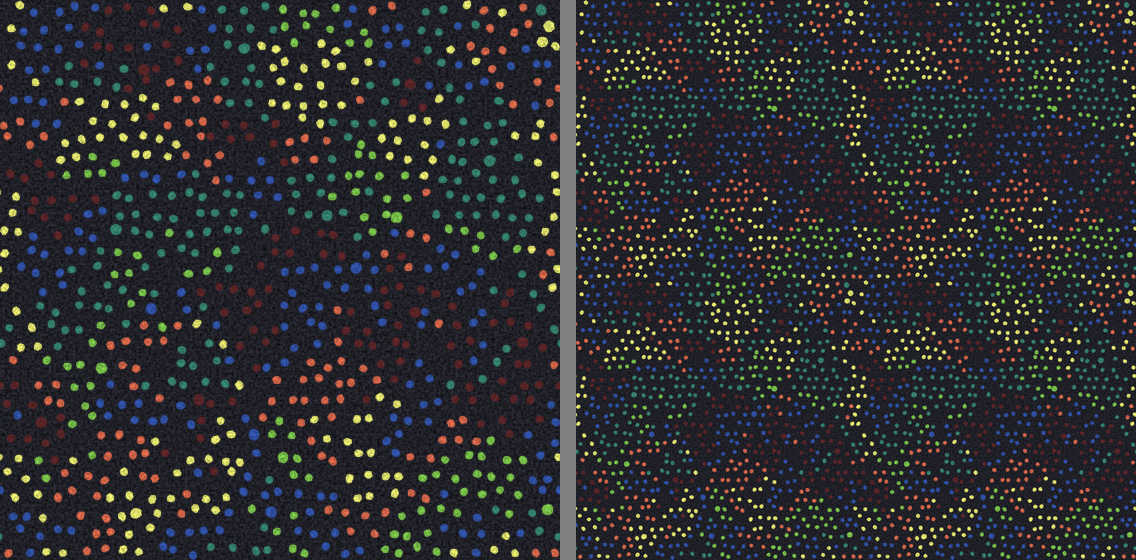
Left, the tile; right, the same tile 2 across and 2 down.
Reproduce this pattern procedurally as a three.js fragment shader.

```glsl
varying vec2 vUv;

const float DOTS = 30.0;    // dot cells per side, even so staggered rows wrap
const float PATCHES = 10.0; // colour patches per side

const vec3 GROUND = vec3(0.122, 0.122, 0.152);
const vec3 YELLOW = vec3(0.87, 0.88, 0.42);
const vec3 ORANGE = vec3(0.82, 0.39, 0.28);
const vec3 MAROON = vec3(0.35, 0.14, 0.15);
const vec3 BLUE = vec3(0.18, 0.31, 0.64);
const vec3 TEAL = vec3(0.20, 0.50, 0.42);
const vec3 GREEN = vec3(0.46, 0.74, 0.28);

vec2 hash2(vec2 p, float seed) {
  vec3 q = fract(vec3(p.xyx + seed) * vec3(0.1031, 0.1030, 0.0973));
  q += dot(q, q.yzx + 33.33);
  return fract((q.xx + q.yz) * q.zy);
}

vec2 gradientAt(vec2 cell, float period, float seed) {
  float angle = 6.2832 * hash2(mod(cell, period), seed).x;
  return vec2(cos(angle), sin(angle));
}

// Gradient noise that wraps after a whole number of cells
float wrapNoise(vec2 uv, float period, float seed) {
  vec2 p = uv * period;
  vec2 i = floor(p);
  vec2 f = p - i;
  vec2 w = f * f * f * (f * (f * 6.0 - 15.0) + 10.0);
  vec2 e = vec2(1.0, 0.0);
  float a = dot(gradientAt(i, period, seed), f);
  float b = dot(gradientAt(i + e.xy, period, seed), f - e.xy);
  float c = dot(gradientAt(i + e.yx, period, seed), f - e.yx);
  float d = dot(gradientAt(i + e.xx, period, seed), f - e.xx);
  return mix(mix(a, b, w.x), mix(c, d, w.x), w.y);
}

// Signed distance to a slightly squashed, turned dot
float dotDistance(vec2 offset, vec2 shape, float chance) {
  float angle = 6.2832 * shape.x;
  float c = cos(angle);
  float s = sin(angle);
  vec2 q = mat2(c, -s, s, c) * offset;
  q.x *= 1.0 + 0.2 * shape.y;
  float radius = mix(0.205, 0.25, shape.y);
  radius = mix(radius, 0.31, step(0.975, chance));
  radius = mix(radius, -1.0, step(chance, 0.06));
  return length(q) - radius;
}

// Nearest dot: distance in x, its centre in yz
vec3 nearestDot(vec2 p, float cells) {
  vec3 nearest = vec3(9.0, 0.0, 0.0);
  for (int j = -1; j <= 1; j++) {
    float row = floor(p.y) + float(j);
    float stagger = 0.5 * mod(row, 2.0);
    for (int i = -1; i <= 1; i++) {
      vec2 cell = vec2(floor(p.x - stagger) + float(i), row);
      vec2 id = mod(cell, cells);
      vec2 center = cell + vec2(stagger, 0.0) + 0.5 + 0.52 * (hash2(id, 3.7) - 0.5);
      float d = dotDistance(p - center, hash2(id, 19.3), hash2(id, 41.9).x);
      if (d < nearest.x) nearest = vec3(d, center);
    }
  }
  return nearest;
}

vec3 palette(float t) {
  if (t < 0.20) return YELLOW;
  if (t < 0.37) return BLUE;
  if (t < 0.57) return ORANGE;
  if (t < 0.71) return TEAL;
  if (t < 0.89) return MAROON;
  return GREEN;
}

// Neighbouring dots share a colour within warped patches
vec3 patchColor(vec2 center, float cells, float patches) {
  vec2 uv = center / cells;
  vec2 warp = vec2(wrapNoise(uv, 7.0, 5.1), wrapNoise(uv, 7.0, 27.7));
  vec2 wrapped = floor(fract(uv) * 4096.0 + 0.5);
  vec2 scatter = hash2(mod(wrapped, 4096.0), 8.3) - 0.5;
  vec2 id = mod(floor(uv * patches + 1.5 * warp + 0.6 * scatter), patches);
  return palette(fract(dot(id, vec2(0.381966, 0.7548)) + 0.35 * hash2(id, 61.0).x));
}

void main() {
  // Fine pile of the cloth
  float fine = wrapNoise(vUv, 230.0, 11.0);
  float loops = wrapNoise(vUv, 128.0, 53.0);
  float grain = fine + 0.5 * loops;

  // Dots with ragged edges
  vec3 nearest = nearestDot(vUv * DOTS, DOTS);
  float ragged = nearest.x + 0.06 * loops + 0.07 * fine;
  float cover = 1.0 - smoothstep(-0.045, 0.045, ragged);
  vec3 dye = patchColor(nearest.yz, DOTS, PATCHES);

  vec3 ground = GROUND * (1.0 + 0.85 * grain);
  vec3 tuft = dye * (1.0 + 0.32 * grain);
  gl_FragColor = vec4(mix(ground, tuft, cover), 1.0);
}
```
